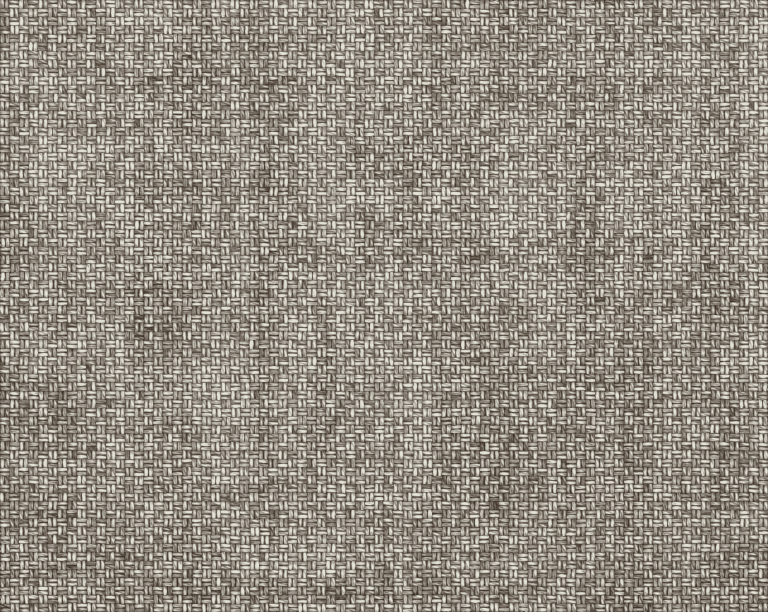
A Shadertoy shader for this texture:

```glsl
// Hopsack cloth: pairs of melange yarns woven over and under in a checker.
// Warp and weft each get a wavy height; the higher yarn shows at each point.
// Fibre noise, slubs and broad streaks vary the tone from yarn to yarn.

#define CELLS vec2(80.0, 72.0)   // paired-yarn crossings across and down
#define YARN_WIDTH 0.88          // share of the strand pitch filled by yarn
#define FIBRE_CONTRAST 0.85
#define FLOAT_CONTRAST 0.34
#define SLUB_CONTRAST 0.32
#define WOBBLE 0.16              // wander of the yarns, in cells
#define BASE_TONE 0.80
#define SAMPLES 3                // supersampling per axis
#define SHADOW_COLOR vec3(0.235, 0.185, 0.145)
#define IVORY_COLOR vec3(0.89, 0.885, 0.845)

const float PI = 3.14159;

float hash(vec2 p) {
    return fract(sin(dot(p, vec2(127.1, 311.7))) * 43758.545);
}

float noise(vec2 p) {
    vec2 i = floor(p), f = fract(p);
    f = f * f * (3.0 - 2.0 * f);
    return mix(mix(hash(i), hash(i + vec2(1, 0)), f.x),
               mix(hash(i + vec2(0, 1)), hash(i + vec2(1, 1)), f.x), f.y);
}

// Yarn running along q.x, two strands per cell of q.y.
// Returns its tone and its height above the cloth plane.
vec2 yarn(vec2 q, float phase, float seed) {
    float strand = floor(q.y * 2.0);
    float across = fract(q.y * 2.0) - 0.5;
    float lift = sin(PI * (q.x + floor(q.y) + phase));

    // Round cross-section, pinched where the yarn dives
    float width = YARN_WIDTH * (0.86 + 0.14 * lift);
    float edge = 2.0 * abs(across) / width;
    float profile = sqrt(max(0.0, 1.0 - edge * edge));

    // Twisted fibres, one tone per float, and slow slubs along the strand
    vec2 twist = vec2(q.x * 2.6 + across * 2.5, across * 2.4 + strand * 9.0);
    float fibre = noise(twist + seed) - 0.5;
    float floatTone = hash(vec2(floor(q.x), strand) + seed) - 0.5;
    float slub = noise(vec2(q.x * 0.13, strand * 5.0) + seed) - 0.5;
    float tone = BASE_TONE + FIBRE_CONTRAST * fibre
               + FLOAT_CONTRAST * floatTone + SLUB_CONTRAST * slub;

    tone *= (0.16 + 0.84 * profile) * (0.70 + 0.36 * lift);
    return vec2(tone, 0.75 * lift + 0.55 * profile);
}

vec3 cloth(vec2 uv) {
    vec2 g = uv * CELLS;
    g += WOBBLE * (vec2(noise(g * 0.35), noise(g * 0.35 + 47.0)) - 0.5);

    // Phase 1 lifts the warp exactly where the weft dives
    vec2 weft = yarn(g, 0.0, 13.0);
    vec2 warp = yarn(g.yx, 1.0, 71.0);
    float warpOnTop = smoothstep(-0.06, 0.06, warp.y - weft.y);
    float tone = mix(weft.x, warp.x, warpOnTop);

    // Contact shadow where the two yarns meet
    tone *= mix(0.68, 1.0, smoothstep(0.0, 0.35, abs(warp.y - weft.y)));

    // Broad upright and level streaks, and a slight fall of light
    tone += 0.12 * (noise(vec2(uv.x * 38.0, uv.y * 3.0)) - 0.5);
    tone += 0.08 * (noise(vec2(uv.x * 4.0, uv.y * 30.0) + 31.0) - 0.5);
    tone += 0.06 * (uv.y - 0.5);

    // Fine surface fuzz
    tone += 0.18 * (noise(g * 6.0) - 0.5);
    return mix(SHADOW_COLOR, IVORY_COLOR, clamp(tone, 0.0, 1.0));
}

void mainImage(out vec4 fragColor, in vec2 fragCoord) {
    vec3 sum = vec3(0.0);
    for (int y = 0; y < SAMPLES; y++) {
        for (int x = 0; x < SAMPLES; x++) {
            vec2 offset = (vec2(x, y) + 0.5) / float(SAMPLES) - 0.5;
            sum += cloth((fragCoord + offset) / iResolution.xy);
        }
    }
    fragColor = vec4(sum / float(SAMPLES * SAMPLES), 1.0);
}
```
